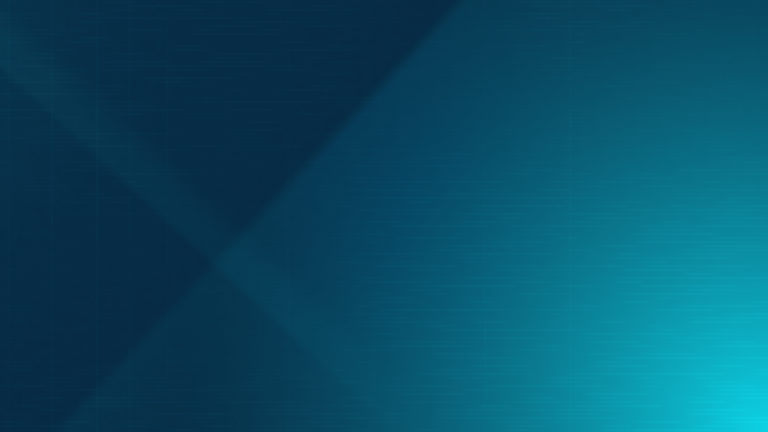
Write a WebGL 2 fragment shader that draws this background.

```glsl
#version 300 es
precision highp float;
// Teal backdrop: a cyan corner glow, crossing diagonal folds, faint grid lines and broken scan lines.
uniform vec2 u_resolution;
out vec4 fragColor;

float hash(vec2 p) {
  return fract(sin(dot(p, vec2(127.1, 311.7))) * 43758.5453);
}

float noise(vec2 p) {
  vec2 i = floor(p), f = fract(p);
  f = f * f * (3.0 - 2.0 * f);
  return mix(mix(hash(i), hash(i + vec2(1, 0)), f.x),
             mix(hash(i + vec2(0, 1)), hash(i + vec2(1, 1)), f.x), f.y);
}

// Irregular vertical hairlines, some brighter than others
float gridLines(float x, float pixel) {
  float lines[8] = float[8](0.02, 0.12, 0.225, 0.30, 0.387, 0.667, 1.123, 1.32);
  float sum = 0.0;
  for (int i = 0; i < 8; i++) {
    float strength = 0.35 + 0.65 * hash(vec2(float(i), 4.0));
    sum += strength * (1.0 - smoothstep(0.0008, 0.0015 + pixel, abs(x - lines[i])));
  }
  return sum;
}

// Thin horizontal rows broken into dashes of varied length
float scanLines(vec2 p) {
  float row = floor(p.y * 108.0);
  float profile = 0.5 - 0.5 * cos(6.2832 * fract(p.y * 108.0));
  float dash = smoothstep(0.35, 0.8, noise(vec2(p.x * 14.0 + 40.0 * hash(vec2(row, 2.0)), row)));
  float patches = smoothstep(0.2, 0.85, noise(p * vec2(3.0, 4.0) + 7.0));
  return profile * dash * (0.3 + 0.7 * patches);
}

void main() {
  vec2 p = gl_FragCoord.xy / u_resolution.y;
  float aspect = u_resolution.x / u_resolution.y;

  // Glow spreading from the lower right corner
  float reach = max(0.0, 1.0 - length(p - vec2(aspect, 0.0)) / 1.4);
  float light = 0.175 + 0.65 * pow(reach, 1.5);

  // Rising fold: dark on its upper left, lifted on its lower right
  float fold = dot(p - vec2(0.13, 0.0), vec2(0.730, -0.683));
  float lit = smoothstep(-0.018, 0.022, fold);
  float shade = 0.168 + 0.03 * exp(-3.0 * p.x) * smoothstep(0.1, 0.9, p.y);
  light = mix(shade, light + 0.028 * exp(-5.0 * max(fold, 0.0)), lit);

  // Falling band: crisp lower edge and soft upper edge
  float across = dot(p - vec2(0.0, 0.84), vec2(0.676, 0.736));
  float band = smoothstep(-0.01, 0.015, across) * (1.0 - smoothstep(0.05, 0.13, across));
  light += 0.027 * band * (1.0 - smoothstep(0.55, 1.05, p.x));

  // Fine texture
  light += 0.018 * gridLines(p.x, 1.0 / u_resolution.y) * (0.5 + 0.5 * noise(p * 5.0));
  light += (0.012 + 0.02 * light) * scanLines(p);
  light += 0.006 * (noise(p * 90.0) - 0.5);

  // Teal ramp with a bluer pool near the middle
  vec3 color = vec3(0.022 + 0.035 * light, light, 0.105 + 0.96 * light);
  vec2 pool = (p - vec2(0.93, 0.55)) / vec2(0.3, 0.4);
  color += vec3(-0.008, -0.006, 0.012) * exp(-dot(pool, pool)) * lit;
  fragColor = vec4(color, 1.0);
}
```
